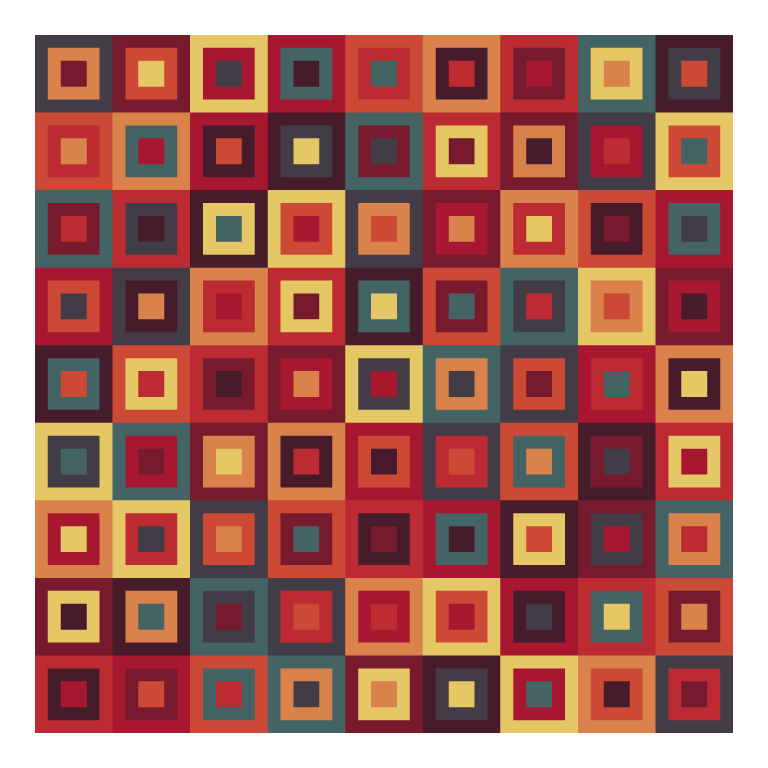
This pattern is drawn by a three.js fragment shader. Its source:

```glsl
// Nine by nine grid of nested squares, coloured by three interlocked Latin squares.
varying vec2 vUv;

float wrap3(float n) {
  return floor(mod(n + 0.5, 3.0));
}

float pick(vec3 options, float i) {
  return i < 0.5 ? options.x : i < 1.5 ? options.y : options.z;
}

vec3 choose(vec3 a, vec3 b, vec3 c, float i) {
  return i < 0.5 ? a : i < 1.5 ? b : c;
}

// Nine colours, addressed by family and member
vec3 palette(float family, float member) {
  vec3 slate = vec3(0.26, 0.235, 0.275);
  vec3 maroon = vec3(0.47, 0.10, 0.175);
  vec3 yellow = vec3(0.90, 0.78, 0.40);
  vec3 vermilion = vec3(0.80, 0.285, 0.21);
  vec3 amber = vec3(0.85, 0.51, 0.295);
  vec3 crimson = vec3(0.655, 0.094, 0.19);
  vec3 teal = vec3(0.267, 0.39, 0.395);
  vec3 red = vec3(0.74, 0.17, 0.195);
  vec3 plum = vec3(0.275, 0.11, 0.17);
  return choose(choose(slate, maroon, yellow, member),
                choose(vermilion, amber, crimson, member),
                choose(teal, red, plum, member), family);
}

// Colour of a ring (0 outer, 1 middle, 2 inner) in a cell counted from the top left
vec3 ringColor(vec2 cell, float ring) {
  vec2 block = floor((cell + 0.5) / 3.0);
  vec2 local = cell - 3.0 * block;
  float stack = block.x;
  float band = block.y;

  // Member: cyclic along the columns, turned back by one in each band
  vec3 direction = choose(vec3(1, 1, -1), vec3(-1, 1, 1), vec3(1, 1, -1), ring);
  vec3 offset = choose(vec3(0, -1, 1), vec3(1, 0, 1), vec3(1, -1, 2), ring);
  float member = wrap3(pick(direction, stack) * local.x + pick(offset, stack) - band);

  // Family: cyclic over rows and stacks, sheared by member in the lower bands
  float row = band > 1.5 ? -local.y : local.y;
  float step3 = pick(vec3(stack, stack + 1.0, -stack), ring);
  float shear = pick(vec3(0.0, min(band, 1.0), mod(band, 2.0)), member);
  return palette(wrap3(row + step3 + shear), member);
}

vec3 quilt(vec2 uv) {
  // Grid with a white margin of 1/22 on each side
  vec2 p = (vec2(uv.x, 1.0 - uv.y) - 0.5) * 9.9 + 4.5;
  if (min(p.x, p.y) < 0.0 || max(p.x, p.y) >= 9.0) return vec3(1.0);

  vec2 fromCentre = abs(fract(p) - 0.5);
  float d = max(fromCentre.x, fromCentre.y);
  float ring = d < 1.0 / 6.0 ? 2.0 : d < 1.0 / 3.0 ? 1.0 : 0.0;
  return ringColor(floor(p), ring);
}

void main() {
  // Smooth edges by averaging a 4 by 4 grid of samples
  vec2 footprint = fwidth(vUv);
  vec3 sum = vec3(0.0);
  for (int y = 0; y < 4; y++) {
    for (int x = 0; x < 4; x++) {
      vec2 jitter = (vec2(float(x), float(y)) - 1.5) / 4.0;
      sum += quilt(vUv + jitter * footprint);
    }
  }
  gl_FragColor = vec4(sum / 16.0, 1.0);
}
```
